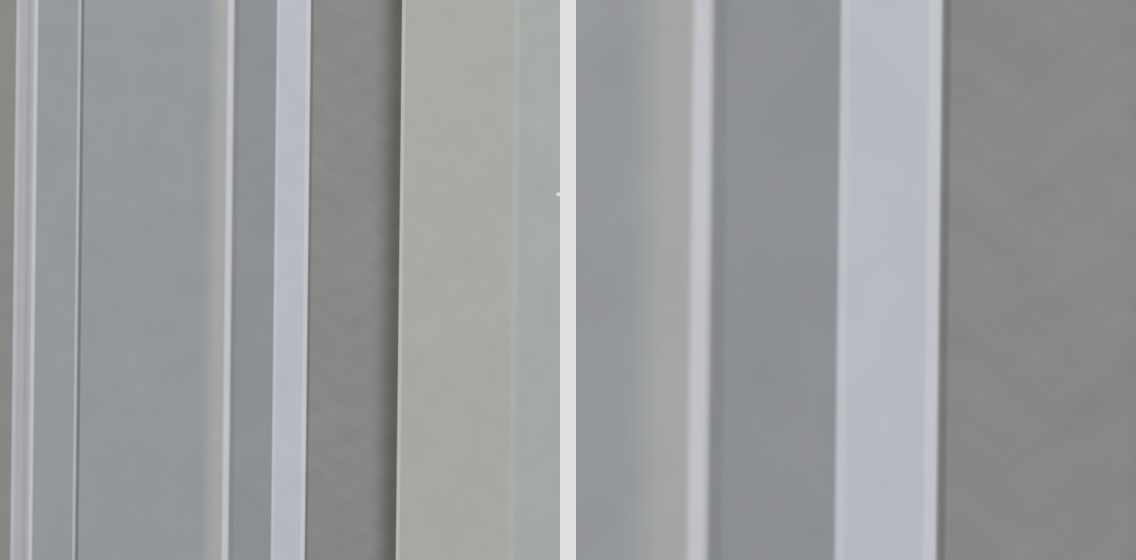
Left, the full canvas; right, a detail of the centre.
Write a WebGL 1 fragment shader that draws this texture.

```glsl
precision highp float;
// Upright folded metal panels in cool and warm greys, leaning slightly left downwards.
// Flat bands are layered from left to right, then ridges, highlights and shadows
// are added; cellular mottling and layered sines give the faint surface grain.

uniform vec2 u_resolution;

const float LEAN = 0.0115;   // sideways drift from top to bottom
const float EDGE = 0.0022;   // softness of a fold

const vec3 GAP_GREY    = vec3(0.535, 0.535, 0.525);
const vec3 RIDGE_GREY  = vec3(0.665, 0.670, 0.685);
const vec3 STEEL       = vec3(0.585, 0.595, 0.615);
const vec3 STEEL_SHADE = vec3(0.555, 0.565, 0.580);
const vec3 PALE_BLUE   = vec3(0.715, 0.735, 0.760);
const vec3 RECESS      = vec3(0.535, 0.535, 0.532);
const vec3 WARM_PANEL  = vec3(0.660, 0.667, 0.650);
const vec3 COOL_PANEL  = vec3(0.650, 0.668, 0.662);
const vec3 HIGHLIGHT   = vec3(0.775, 0.780, 0.800);
const vec3 WARM_LIGHT  = vec3(0.735, 0.735, 0.700);
const vec3 SHADOW      = vec3(0.345, 0.345, 0.330);

vec2 hash2(vec2 p) {
  vec2 q = vec2(dot(p, vec2(127.1, 311.7)), dot(p, vec2(269.5, 183.3)));
  return fract(sin(q) * 43758.55);
}

// Distance to the nearest scattered cell centre
float cellular(vec2 p) {
  vec2 cell = floor(p);
  vec2 f = fract(p);
  float nearest = 2.0;
  for (int j = -1; j <= 1; j++) {
    for (int i = -1; i <= 1; i++) {
      vec2 offset = vec2(float(i), float(j));
      nearest = min(nearest, length(offset + hash2(cell + offset) - f));
    }
  }
  return nearest;
}

// Fine crosswise brushing from layered sines
float brushed(vec2 p) {
  float sum = 0.0;
  float amp = 0.5;
  float freq = 95.0;
  for (int i = 0; i < 4; i++) {
    sum += amp * sin(p.y * freq + 2.5 * sin(p.x * freq * 0.45 + float(i)));
    freq *= 1.73;
    amp *= 0.7;
  }
  return sum;
}

float rise(float x, float start, float soft) {
  return smoothstep(start - soft, start + soft, x);
}

float stripe(float x, float centre, float halfWidth) {
  return 1.0 - smoothstep(halfWidth * 0.35, halfWidth * 1.4, abs(x - centre));
}

float band(float x, float a, float b) {
  return rise(x, a, EDGE) * (1.0 - rise(x, b, EDGE));
}

vec3 flatBands(float x) {
  vec3 col = mix(GAP_GREY, RIDGE_GREY, rise(x, 0.030, EDGE));
  col = mix(col, STEEL, rise(x, 0.068, EDGE));
  col = mix(col, STEEL_SHADE, rise(x, 0.420, EDGE));
  col = mix(col, PALE_BLUE, rise(x, 0.495, EDGE));
  col = mix(col, RECESS, rise(x, 0.556, EDGE));
  col = mix(col, WARM_PANEL, rise(x, 0.719, EDGE));
  return mix(col, COOL_PANEL, rise(x, 0.925, 0.010));
}

vec3 addFolds(vec3 col, float x, float y) {
  // Left ridge and its thin seam
  col = mix(col, HIGHLIGHT, 0.40 * stripe(x, 0.033, 0.004));
  col = mix(col, STEEL, 0.45 * stripe(x, 0.053, 0.004));
  col = mix(col, HIGHLIGHT, 0.75 * stripe(x, 0.065, 0.004));
  col = mix(col, HIGHLIGHT, 0.55 * stripe(x, 0.1425, 0.003));
  col = mix(col, SHADOW, 0.45 * stripe(x, 0.1485, 0.003));
  // Rounded fold that rises to a bright lip
  float roll = smoothstep(0.366, 0.395, x) * (1.0 - rise(x, 0.419, EDGE));
  col = mix(col, WARM_PANEL, 0.85 * roll);
  col = mix(col, HIGHLIGHT, 0.90 * stripe(x, 0.4125, 0.006));
  col = mix(col, SHADOW, 0.13 * stripe(x, 0.424, 0.004));
  // Pale strip with bright rims
  col = mix(col, HIGHLIGHT, 0.45 * stripe(x, 0.498, 0.003));
  col = mix(col, HIGHLIGHT, 0.85 * stripe(x, 0.551, 0.004));
  col = mix(col, SHADOW, 0.35 * stripe(x, 0.558, 0.003));
  // Recess darkens under the overlapping right panel
  float depth = smoothstep(0.655, 0.715, x);
  col = mix(col, SHADOW, band(x, 0.556, 0.718) * 0.85 * depth * depth);
  col = mix(col, WARM_LIGHT, 0.90 * stripe(x, 0.7215, 0.0035));
  return mix(col, WARM_LIGHT, (0.2 + 0.15 * y) * stripe(x, 0.924, 0.006));
}

void main() {
  vec2 uv = gl_FragCoord.xy / u_resolution;
  float x = uv.x + LEAN * (1.0 - uv.y);
  vec3 col = addFolds(flatBands(x), x, uv.y);

  // Mottling everywhere, brushing mostly inside the recess
  float mottle = cellular(uv * vec2(26.0, 20.0)) + cellular(uv * 9.0 + 4.0) - 1.0;
  float grain = brushed(uv) * mix(0.002, 0.007, band(x, 0.556, 0.718));
  col += 0.010 * mottle + grain + 0.012 * (uv.y - 0.5);

  // Tiny bright chip at the right border
  float chip = length((uv - vec2(0.998, 0.653)) * vec2(1.0, 1.3));
  col = mix(col, vec3(0.88), 1.0 - smoothstep(0.002, 0.007, chip));
  gl_FragColor = vec4(col, 1.0);
}
```
